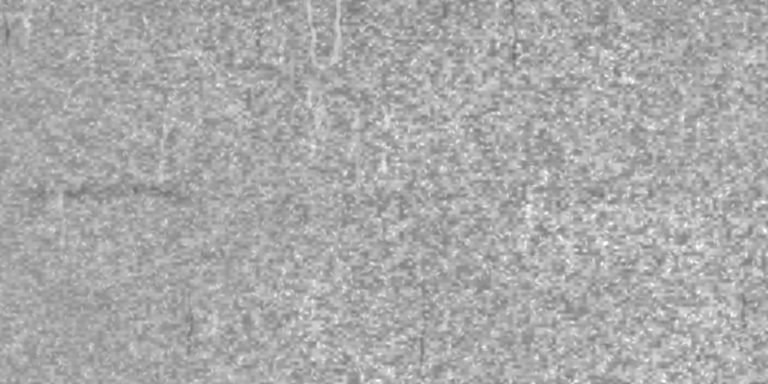
A WebGL 2 fragment shader for this texture:

```glsl
#version 300 es
precision highp float;
// Weathered grey wall: soft fine grain with scattered pale flecks, faint
// vertical streaks and cracks, a pale drip outline and a dark level stain.
// Built from value noise, cellular flecks and wobbling line distances.
uniform vec2 u_resolution;
out vec4 fragColor;

#define BASE_GREY 0.660
#define GRAIN_SCALE vec2(88.0, 112.0)
#define GRAIN_AMOUNT 0.21
#define CLUMP_AMOUNT 0.12
#define FLECK_SCALE 68.0
#define FLECK_SHARE 0.30
#define FLECK_LIGHT 0.13
#define STREAK_COUNT 20
#define CRACK_COUNT 6
#define STREAK_LIGHT 0.10
#define STAIN_DARK 0.12
#define STAIN_HEIGHT 0.502

float hash(vec2 p) {
  vec3 q = fract(p.xyx * vec3(0.1031, 0.1030, 0.0973));
  q += dot(q, q.yzx + 33.33);
  return fract((q.x + q.y) * q.z);
}

float valueNoise(vec2 p) {
  vec2 cell = floor(p), f = fract(p);
  f = f * f * (3.0 - 2.0 * f);
  float low = mix(hash(cell), hash(cell + vec2(1, 0)), f.x);
  float high = mix(hash(cell + vec2(0, 1)), hash(cell + vec2(1, 1)), f.x);
  return mix(low, high, f.y);
}

// Short, randomly turned pale specks, at most one per cell.
float flecks(vec2 p) {
  vec2 cell = floor(p);
  float light = 0.0;
  for (int y = -1; y <= 1; y++)
    for (int x = -1; x <= 1; x++) {
      vec2 id = cell + vec2(x, y);
      vec2 d = p - id - vec2(hash(id + 11.3), hash(id + 47.9));
      float turn = 6.2832 * hash(id + 83.1);
      vec2 axis = vec2(cos(turn), sin(turn));
      d = vec2(dot(d, axis), dot(d, vec2(-axis.y, axis.x)));
      float spot = 1.0 - smoothstep(0.1, 1.0, length(d / vec2(0.75, 0.42)));
      float chosen = step(hash(id + 5.7), FLECK_SHARE);
      light = max(light, spot * chosen * (0.4 + 0.8 * hash(id + 29.4)));
    }
  return light;
}

float softLine(float dist, float width) {
  return 1.0 - smoothstep(0.2 * width, width, abs(dist));
}

// Wobbling vertical line with faded ends.
float streak(vec2 p, float x, float bottom, float top, float width, float seed) {
  float wobble = 0.005 * sin(p.y * 31.0 + seed) + 0.003 * sin(p.y * 83.0 + seed * 2.3);
  float span = smoothstep(bottom, bottom + 0.03, p.y) * (1.0 - smoothstep(top - 0.03, top, p.y));
  return softLine(p.x - x - wobble, width) * span;
}

// Outline of a hanging drip and of the drop below it.
float drip(vec2 p) {
  p.x += 0.003 * sin(p.y * 47.0) + 0.002 * sin(p.y * 109.0);
  vec2 d = p - vec2(0.846, 0.855);
  float radius = 0.029 + 0.07 * max(d.y, 0.0);
  float tongue = length(vec2(d.x, min(d.y, 0.0))) - radius;
  vec2 size = vec2(0.016, 0.036);
  float drop = (length((p - vec2(0.840, 0.680)) / size) - 1.0) * size.x;
  float tail = streak(p, 0.834, 0.70, 0.77, 0.008, 1.0);
  return max(max(softLine(tongue, 0.009), softLine(drop, 0.008)), 0.8 * tail);
}

// Broken dark band, strongest on the left.
float stain(vec2 p) {
  float offset = p.y - STAIN_HEIGHT + 0.012 * p.x + 0.006 * sin(p.x * 13.0);
  float band = exp(-pow(offset / 0.016, 2.0));
  float left = smoothstep(0.02, 0.07, p.x) * (1.0 - smoothstep(0.46, 0.54, p.x));
  float middle = smoothstep(0.80, 0.95, p.x) * (1.0 - smoothstep(1.30, 1.42, p.x));
  float right = smoothstep(1.46, 1.53, p.x) * (1.0 - smoothstep(1.58, 1.64, p.x));
  float patches = 0.35 + 0.9 * valueNoise(vec2(p.x * 14.0, p.y * 30.0));
  return band * patches * (left + 0.4 * middle + 0.6 * right);
}

void main() {
  vec2 p = gl_FragCoord.xy / u_resolution.y;
  float aspect = u_resolution.x / u_resolution.y;
  float across = p.x / aspect;

  // Wide tone changes and rougher texture toward the middle right.
  float mottle = valueNoise(p * 5.0 + 3.0) - 0.5;
  float rough = 0.72 + 0.42 * smoothstep(0.0, 0.6, across) + 0.3 * mottle;
  float grey = BASE_GREY + 0.025 * (across - 0.5) + 0.035 * mottle;
  grey -= 0.02 * smoothstep(0.6, 1.0, p.y);
  grey += 0.025 * (valueNoise(vec2(p.x * 24.0, p.y * 3.0)) - 0.5) * smoothstep(0.4, 1.0, p.y);

  // Grain, clumps and flecks.
  grey += rough * GRAIN_AMOUNT * (valueNoise(p * GRAIN_SCALE) - 0.5);
  grey += rough * CLUMP_AMOUNT * (valueNoise(p * GRAIN_SCALE * 0.53 + 71.0) - 0.5);
  grey += rough * FLECK_LIGHT * flecks(p * FLECK_SCALE);

  // Pale streaks, mostly high up, and thinner dark cracks.
  float worn = smoothstep(0.2, 0.7, valueNoise(p * vec2(60.0, 34.0) + 19.0));
  for (int i = 0; i < STREAK_COUNT; i++) {
    float k = float(i), x = aspect * (k + hash(vec2(k, 2.0))) / float(STREAK_COUNT);
    float top = 1.05 - 0.85 * pow(hash(vec2(k, 7.0)), 2.0);
    float size = 0.08 + 0.17 * hash(vec2(k, 13.0));
    grey += STREAK_LIGHT * worn * streak(p, x, top - size, top, 0.011, k * 1.7);
  }
  for (int i = 0; i < CRACK_COUNT; i++) {
    float k = float(i), x = aspect * (k + hash(vec2(k, 23.0))) / float(CRACK_COUNT);
    float top = mod(k, 2.0) < 0.5 ? 1.04 : 0.26;
    grey -= 0.11 * (0.4 + 0.6 * worn) * streak(p, x, top - 0.23, top, 0.008, k * 2.9);
  }

  grey = mix(grey, 0.83, drip(p) * (0.45 + 0.4 * worn));
  grey -= STAIN_DARK * stain(p);
  fragColor = vec4(vec3(clamp(grey, 0.0, 1.0)), 1.0);
}
```
